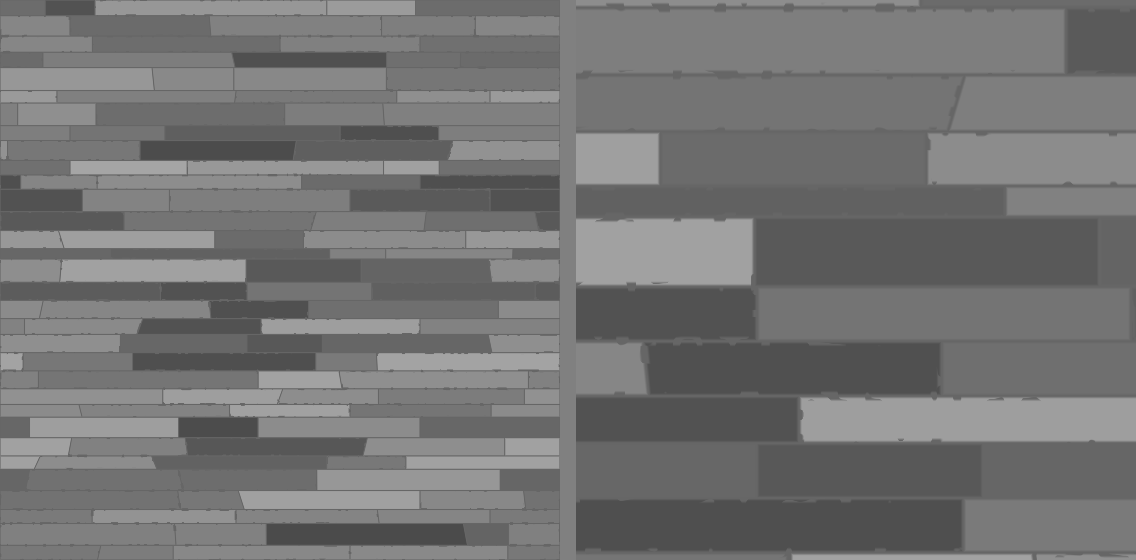
Left, the full canvas; right, a detail of the centre.
This pattern is drawn by a three.js fragment shader. Its source:

```glsl
// Grey plank floor: 32 uneven courses of four boards laid in running bond.
// Course edges and end joints are jittered grid lines, some joints lean,
// each board has its own grey, and noise chips the rims of the worn ones.
#define ROWS 32.0
#define BOARDS 4.0
#define ROW_JITTER 0.22
#define JOINT_JITTER 0.37
#define JOINT_LEAN 0.045
#define LEANING_SHARE 0.35
#define SEAM_HALF 0.001
#define SEAM_SOFT 0.001
#define SEAM_GREY 0.40
#define CHIP_DEPTH 0.0015
#define CHIP_SCALE 150.0
#define WORN_SHARE 0.55

varying vec2 vUv;

float hash(vec2 p) {
  vec3 q = fract(p.xyx * vec3(0.1031, 0.1030, 0.0973));
  q += dot(q, q.yzx + 33.33);
  return fract((q.x + q.y) * q.z);
}

float valueNoise(vec2 p) {
  vec2 i = floor(p);
  vec2 f = fract(p);
  f = f * f * (3.0 - 2.0 * f);
  return mix(mix(hash(i), hash(i + vec2(1.0, 0.0)), f.x),
             mix(hash(i + vec2(0.0, 1.0)), hash(i + vec2(1.0, 1.0)), f.x), f.y);
}

// Lower edge of a course, in course units; the outer edges stay straight.
float courseEdge(float row) {
  float inner = step(0.5, row) * step(row, ROWS - 0.5);
  return row + inner * ROW_JITTER * (2.0 * hash(vec2(row, 71.0)) - 1.0);
}

// Left end of a board, in board units, at height t (0 to 1) in its course.
float jointEdge(float col, float row, float t) {
  vec2 id = vec2(mod(col, BOARDS), row);
  float j = 2.0 * hash(id + vec2(13.0, 5.0)) - 1.0;
  float shift = sign(j) * max(abs(j) - 0.2, 0.0) / 0.8 * JOINT_JITTER;
  float leans = step(hash(id + vec2(29.0, 47.0)), LEANING_SHARE);
  float lean = leans * JOINT_LEAN * (2.0 * hash(id + vec2(53.0, 19.0)) - 1.0);
  float bond = 0.5 * (1.0 - mod(row, 2.0));
  return col + bond + shift + lean * (t - 0.5);
}

// Spread of greys: most boards near the middle, a few very dark or pale.
float boardGrey(vec2 id) {
  float u = hash(id + vec2(91.0, 37.0)) - 0.5;
  return 0.468 + 0.22 * u + 0.55 * u * u * u;
}

void main() {
  // Find the course
  float y = vUv.y * ROWS;
  float row = clamp(floor(y), 0.0, ROWS - 1.0);
  if (y < courseEdge(row)) row -= 1.0;
  else if (y >= courseEdge(row + 1.0)) row += 1.0;
  row = clamp(row, 0.0, ROWS - 1.0);
  float low = courseEdge(row);
  float high = courseEdge(row + 1.0);
  float t = (y - low) / (high - low);

  // Find the board within the course
  float x = vUv.x * BOARDS;
  float col = floor(x - 0.5 * (1.0 - mod(row, 2.0)));
  if (x < jointEdge(col, row, t)) col -= 1.0;
  else if (x >= jointEdge(col + 1.0, row, t)) col += 1.0;
  float left = jointEdge(col, row, t);
  float right = jointEdge(col + 1.0, row, t);
  vec2 id = vec2(mod(col, BOARDS), row);

  // Distance to the nearest seam or to the outer border
  float toCourse = min(y - low, high - y) / ROWS;
  float toJoint = min(x - left, right - x) / BOARDS;
  float toBorder = min(vUv.x, 1.0 - vUv.x);
  float d = min(toCourse, min(toJoint, toBorder));

  // Small chips along the rims of worn boards
  float worn = step(hash(id + vec2(7.0, 83.0)), WORN_SHARE);
  float chip = smoothstep(0.70, 0.78, valueNoise(vUv * CHIP_SCALE));
  d -= CHIP_DEPTH * worn * chip;

  float seam = 1.0 - smoothstep(SEAM_HALF - SEAM_SOFT, SEAM_HALF + SEAM_SOFT, d);
  gl_FragColor = vec4(vec3(mix(boardGrey(id), SEAM_GREY, seam)), 1.0);
}
```
